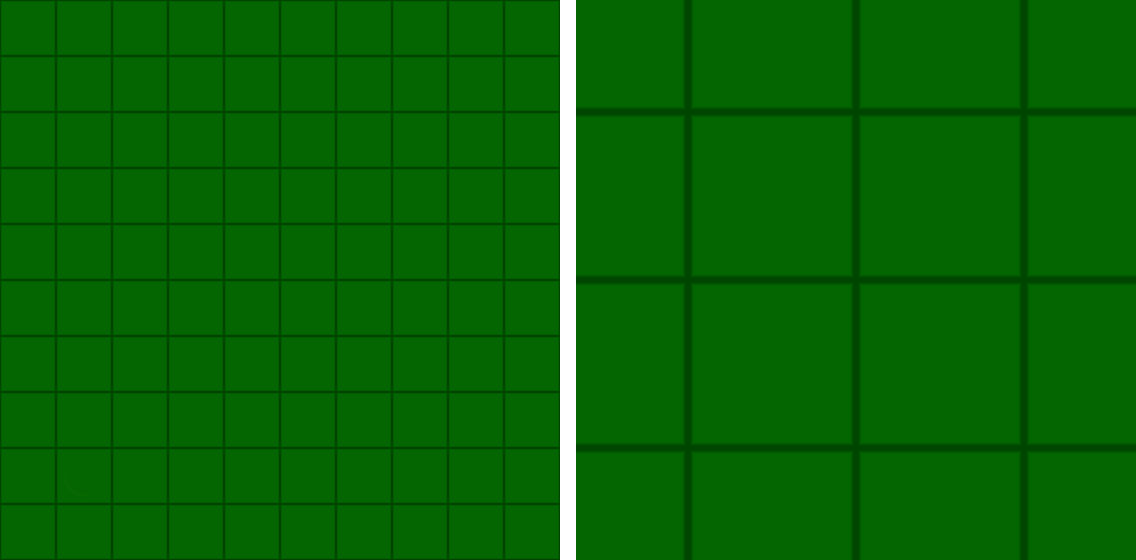
Left: the whole. Right: its middle third, enlarged.
This pattern is drawn by a WebGL 2 fragment shader. Its source:

```glsl
#version 300 es
precision highp float;

uniform vec2 u_resolution;
out vec4 fragColor;

float hash(vec2 p) {
    vec3 q = fract(vec3(p.xyx) * 0.1031);
    q += dot(q, q.yzx + 33.33);
    return fract((q.x + q.y) * q.z);
}

// Faint broken ring, present in only a few cells
float ringWear(vec2 cell, vec2 local, float pixel) {
    float present = step(0.95, hash(cell + 7.0));
    float ring = 1.0 - smoothstep(0.008, 0.025 + pixel, abs(length(local) - 0.34));
    float turn = 6.2832 * hash(cell + 31.0);
    float arc = smoothstep(0.3, 0.9, dot(normalize(local + 1e-4), vec2(cos(turn), sin(turn))));
    return present * ring * arc;
}

void main() {
    const float repeats = 10.0;
    vec2 grid = gl_FragCoord.xy / u_resolution * repeats;
    vec2 pixel = repeats / u_resolution;
    vec2 cell = mod(floor(grid), repeats);
    vec2 local = fract(grid) - 0.5;

    vec3 fieldGreen = vec3(0.01, 0.40, 0.0);
    vec3 lineGreen = vec3(0.0, 0.27, 0.0);

    // Soft lines centred on the cell borders
    vec2 borderDistance = 0.5 - abs(local);
    vec2 lines = 1.0 - smoothstep(vec2(0.008), max(vec2(0.038), 0.008 + pixel), borderDistance);
    float lineMask = max(lines.x, lines.y);

    // Slight wear inside the cells
    vec3 color = fieldGreen + vec3(0.018, 0.006, 0.0) * ringWear(cell, local, max(pixel.x, pixel.y));
    color = mix(color, lineGreen, lineMask);

    fragColor = vec4(color, 1.0);
}
```
